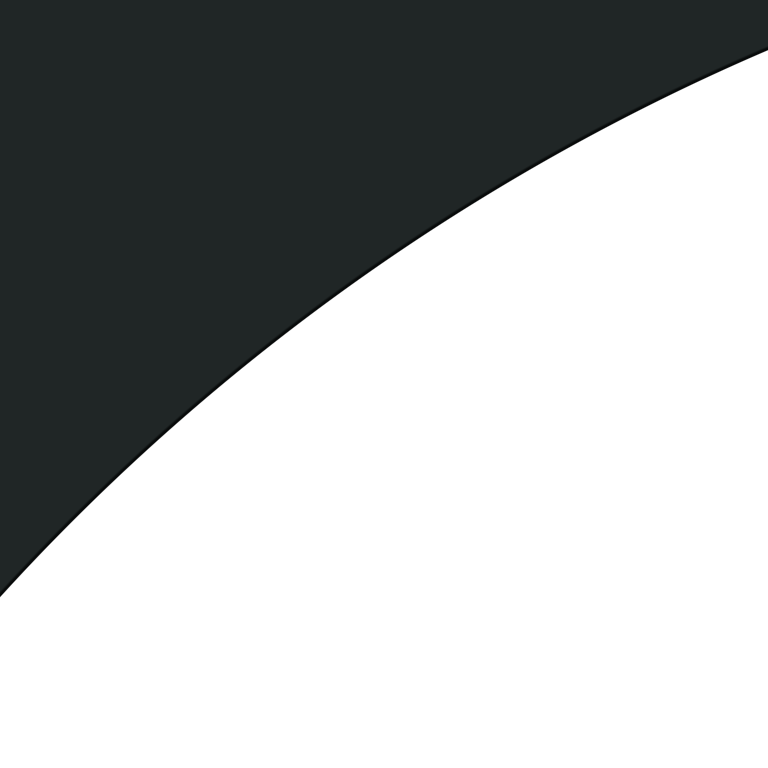
Reproduce this background procedurally as a WebGL 1 fragment shader.

```glsl
precision highp float;
// A white disc, far larger than the canvas, sweeps in from the lower right
// over a flat charcoal field. A signed circle distance gives the smooth arc
// and the thin, darker rim that follows it on the charcoal side.

uniform vec2 u_resolution;

const vec3 CHARCOAL = vec3(0.125, 0.149, 0.149);
const vec3 RIM_DARK = vec3(0.03, 0.04, 0.04);
const vec3 WHITE = vec3(1.0);

const vec2 DISC_CENTER = vec2(2.1397, -1.7235);
const float DISC_RADIUS = 2.8922;
const float RIM_INNER = 0.002;
const float RIM_OUTER = 0.006;

// Signed distance to a circle, negative inside
float circleDistance(vec2 point, vec2 center, float radius) {
    return length(point - center) - radius;
}

// Antialiased coverage of the region where the distance is negative
float coverage(float dist, float pixel) {
    return 1.0 - smoothstep(-0.75 * pixel, 0.75 * pixel, dist);
}

// Strength of a band that fades out away from the edge
float rimStrength(float dist, float inner, float outer) {
    return 1.0 - smoothstep(inner, outer, dist);
}

void main() {
    vec2 uv = gl_FragCoord.xy / u_resolution;
    float pixel = 1.0 / min(u_resolution.x, u_resolution.y);
    float dist = circleDistance(uv, DISC_CENTER, DISC_RADIUS);

    // Charcoal field with its darker rim
    vec3 color = mix(CHARCOAL, RIM_DARK, rimStrength(dist, RIM_INNER, RIM_OUTER));

    // White disc
    color = mix(color, WHITE, coverage(dist, pixel));

    gl_FragColor = vec4(color, 1.0);
}
```
